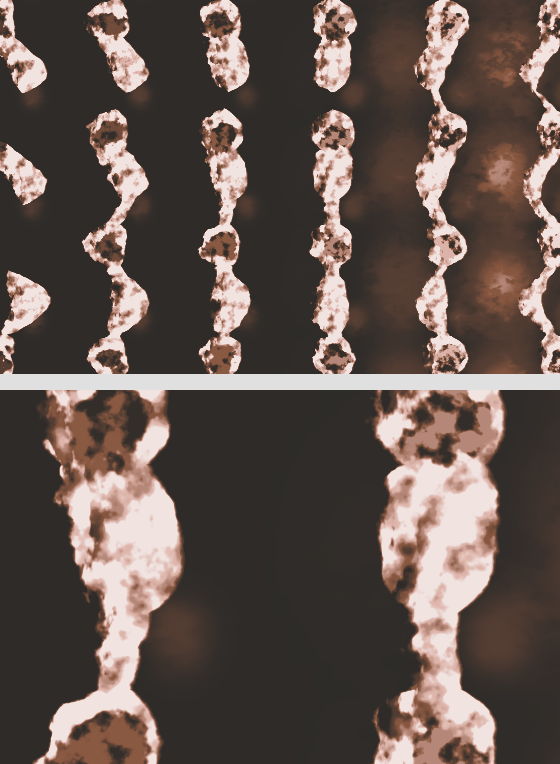
Top: the whole. Bottom: its middle third, enlarged.
Give the GLSL for this pattern, as a WebGL 1 fragment shader.

```glsl
precision highp float;
uniform vec2 u_resolution;

// Lengths are in canvas heights; v runs downward from the top edge.
const float TAU = 6.28318;
const float COLUMN_START = 0.03;
const float COLUMN_STEP = 0.286;
const float LAST_COLUMN = 5.0;
const float ROW_START = 0.057;
const float ROW_STEP = 0.299;
const float KNOB_WIDTH = 0.054;
const float KNOB_HEIGHT = 0.065;
const float BODY_HEIGHT = 0.09;
const float NECK_WIDTH = 0.022;
const float CRATER_RADIUS = 0.041;
const float EDGE_SOFTNESS = 0.003;

const vec3 SHADOW = vec3(0.18, 0.17, 0.16);
const vec3 UMBER = vec3(0.33, 0.24, 0.20);
const vec3 RUST = vec3(0.53, 0.34, 0.25);
const vec3 CLAY = vec3(0.71, 0.53, 0.47);
const vec3 PINK = vec3(0.87, 0.71, 0.67);
const vec3 CHALK = vec3(0.94, 0.89, 0.88);

float hash(vec2 p) {
  vec3 q = fract(vec3(p.xyx) * 0.1031);
  q += dot(q, q.yzx + 33.33);
  return fract((q.x + q.y) * q.z);
}

float noise(vec2 p) {
  vec2 i = floor(p);
  vec2 f = fract(p);
  f = f * f * (3.0 - 2.0 * f);
  return mix(mix(hash(i), hash(i + vec2(1.0, 0.0)), f.x),
             mix(hash(i + vec2(0.0, 1.0)), hash(i + 1.0), f.x), f.y);
}

float fbm(vec2 p) {
  float sum = 0.0;
  float amplitude = 0.5;
  for (int i = 0; i < 4; i++) {
    sum += amplitude * noise(p);
    p = mat2(1.6, 1.2, -1.2, 1.6) * p + 7.3;
    amplitude *= 0.5;
  }
  return sum / 0.9375;
}

// Rounded swelling: full width at the centre, negative past the ends.
float swell(float offset, float height, float width) {
  return width * (1.0 - pow(abs(offset / height), 3.0));
}

// Half width of the lit strand at height v.
float strandWidth(float column, float v, float knobOffset) {
  float rowCoord = (v - ROW_START) / ROW_STEP;
  float row = floor(rowCoord);
  float bodyCentre = mix(0.34, 0.53, step(1.5, row));
  float bodyOffset = (fract(rowCoord) - bodyCentre) * ROW_STEP;
  float body = swell(bodyOffset, BODY_HEIGHT, 0.051 - 0.02 * smoothstep(3.0, 5.0, column));

  // The first column is broken up; the top row is cut off on the left.
  float firstColumn = 1.0 - step(0.5, column);
  float knob = swell(knobOffset, KNOB_HEIGHT, KNOB_WIDTH);
  knob -= 0.1 * firstColumn * step(abs(v - 0.5), 0.35);
  float topGap = 1.0 - smoothstep(0.29, 0.32, v);
  float neck = NECK_WIDTH - 0.008 * smoothstep(3.0, 5.0, column);
  neck = mix(neck, mix(-0.03, 0.009, smoothstep(2.5, 3.6, column)), topGap);
  neck -= 0.06 * firstColumn;
  return max(max(knob, body), neck);
}

// Dim ground that brightens to the right, one mound per cell.
float groundTone(vec2 p, float columnCoord, float v, float column) {
  float grain = fbm(p * vec2(28.0, 40.0));
  float folds = fbm(p * 9.0 + 2.0 * grain);
  float level = 0.7 * smoothstep(2.2, 5.2, columnCoord);
  float rowCoord = (v - ROW_START) / ROW_STEP;
  float across = 0.5 - 0.5 * cos(TAU * (columnCoord - 0.1));
  float down = 0.5 + 0.5 * cos(TAU * (rowCoord - 0.35));
  float mound = level * mix(0.2, 1.0, across) * mix(0.4, 1.0, down);
  vec2 glowOffset = vec2(columnCoord - column - 0.2, fract(rowCoord) - 0.66) / vec2(0.11, 0.12);
  float glow = 0.28 * exp(-dot(glowOffset, glowOffset));
  return (mound + glow) * (0.35 + 0.75 * folds + 0.6 * (grain - 0.35));
}

// Rough chalky surface with pits on its left flank and hollow knobs.
float strandTone(vec2 p, float column, float across, vec2 knobPoint) {
  float grain = fbm(p * 42.0);
  float relief = grain - fbm(p * 42.0 + vec2(0.6, -0.5));
  float leftFlank = 1.0 - smoothstep(-1.0, 0.2, across);
  float pits = smoothstep(0.5, 0.66, fbm(p * vec2(65.0, 38.0) + 4.0));
  float tone = 0.98 + 1.3 * relief - 0.12 * leftFlank - 0.75 * pits * leftFlank;

  float hollow = length(knobPoint - vec2(0.007, 0.007)) / CRATER_RADIUS + 1.1 * (grain - 0.5);
  float craterMask = 1.0 - smoothstep(0.72, 0.98, hollow);
  float rubble = smoothstep(0.36, 0.6, fbm(p * 58.0 + 11.0));
  float floorTone = 0.06 + rubble * (0.2 + 0.65 * column / LAST_COLUMN);
  return mix(tone, floorTone, craterMask);
}

vec3 toneColor(float tone) {
  vec3 color = mix(SHADOW, UMBER, smoothstep(0.0, 0.25, tone));
  color = mix(color, RUST, smoothstep(0.25, 0.5, tone));
  color = mix(color, CLAY, smoothstep(0.5, 0.65, tone));
  color = mix(color, PINK, smoothstep(0.65, 0.8, tone));
  return mix(color, CHALK, smoothstep(0.8, 0.97, tone));
}

void main() {
  vec2 p = gl_FragCoord.xy / u_resolution.y;
  float v = 1.0 - p.y;
  float columnCoord = (p.x - COLUMN_START) / COLUMN_STEP;
  float column = clamp(floor(columnCoord + 0.5), 0.0, LAST_COLUMN);

  // Straighten the strand: its sway flips direction across the columns.
  float rowCoord = (v - ROW_START) / ROW_STEP;
  float sway = (-0.05 + 0.018 * column) * cos(TAU * rowCoord);
  float x = p.x - COLUMN_START - column * COLUMN_STEP - sway;
  float knobOffset = (fract(rowCoord + 0.5) - 0.5) * ROW_STEP;

  float width = strandWidth(column, v, knobOffset);
  float ragged = 0.022 * (fbm(p * 14.0) - 0.5);
  ragged += mix(0.03, 0.012, smoothstep(-0.03, 0.03, x)) * (fbm(p * 48.0) - 0.5);
  float edgeDistance = abs(x) - width + ragged;
  float softness = max(EDGE_SOFTNESS, 1.0 / u_resolution.y);
  float coverage = 1.0 - smoothstep(-softness, softness, edgeDistance);

  float ground = groundTone(p, columnCoord, v, column);
  float strand = strandTone(p, column, x / max(width, 0.005), vec2(x, knobOffset));
  gl_FragColor = vec4(toneColor(mix(ground, strand, coverage)), 1.0);
}
```
